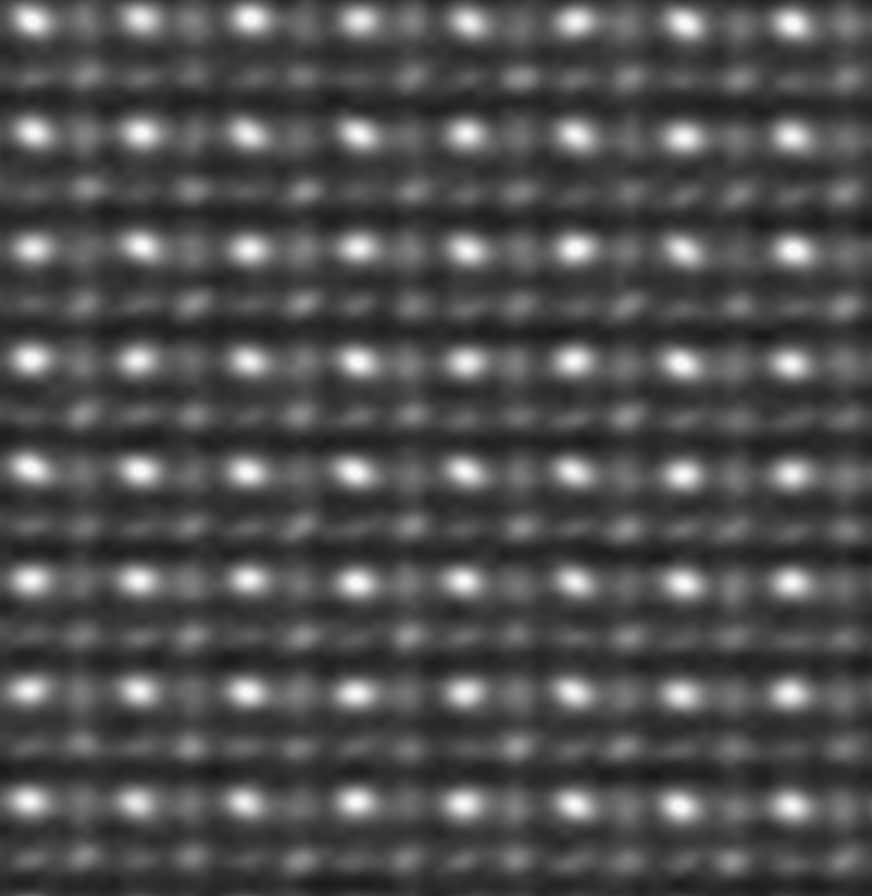
Write a WebGL 2 fragment shader that draws this pattern.

```glsl
#version 300 es
precision highp float;
// Blurry grey lattice of bright spots with rows of fainter spots between them.

uniform vec2 u_resolution;
out vec4 fragColor;

const float TAU = 6.2831853;
const vec2 REPEATS = vec2(8.02, 8.0);
const vec2 FIRST_SPOT = vec2(0.30, 0.18);

float hash(vec2 p) {
    vec3 q = fract(vec3(p.xyx) * 0.1031);
    q += dot(q, q.yzx + 33.33);
    return fract((q.x + q.y) * q.z);
}

// Random value from -1 to 1 for a cell and a channel
float vary(vec2 cell, float channel) {
    return 2.0 * hash(cell + 17.0 + channel * 31.7) - 1.0;
}

float noise(vec2 p) {
    vec2 i = floor(p);
    vec2 f = fract(p);
    f = f * f * f * (f * (f * 6.0 - 15.0) + 10.0);
    float low = mix(hash(i), hash(i + vec2(1.0, 0.0)), f.x);
    float high = mix(hash(i + vec2(0.0, 1.0)), hash(i + 1.0), f.x);
    return 2.0 * mix(low, high, f.y) - 1.0;
}

// Gaussian blob; tilt shears it vertically
float blob(vec2 p, vec2 size, float tilt) {
    p.y -= tilt * p.x;
    vec2 q = p / size;
    return exp(-0.5 * dot(q, q));
}

// Blob with jittered position, tilt and strength
float spot(vec2 p, vec2 size, float tilt, vec2 cell, float channel, float spread) {
    vec2 shift = vec2(vary(cell, channel), vary(cell, channel + 1.0)) * 0.018;
    float lean = tilt + 0.14 * vary(cell, channel + 2.0);
    float strength = 1.0 + spread * vary(cell, channel + 3.0);
    return strength * blob(p - shift, size, lean);
}

// All spots of one cell, measured from its brightest one, y downward
float motif(vec2 p, vec2 cell) {
    float light = 0.63 * spot(p, vec2(0.120, 0.092), 0.08, cell, 0.0, 0.07);
    light += 0.12 * blob(p - vec2(0.10, 0.02), vec2(0.23, 0.17), 0.0);
    light += 0.19 * spot(p - vec2(0.50, 0.03), vec2(0.105, 0.17), 0.0, cell, 4.0, 0.2);
    light += 0.27 * spot(p - vec2(0.50, 0.50), vec2(0.115, 0.088), -0.15, cell, 8.0, 0.25);
    light += 0.16 * spot(p - vec2(0.01, 0.52), vec2(0.125, 0.066), -0.15, cell, 12.0, 0.25);
    return light;
}

void main() {
    vec2 uv = gl_FragCoord.xy / u_resolution;
    uv.y = 1.0 - uv.y;

    // Slightly skewed lattice with a slow vertical wander
    vec2 grid = uv * REPEATS - FIRST_SPOT;
    grid.x += 0.045 * uv.y;
    grid.y -= 0.045 * uv.x + 0.025 * sin(TAU * (uv.y - 0.12));

    // Background bands, darkest below the faint rows
    float grey = 0.19 + 0.05 * cos(2.0 * TAU * grid.y) + 0.018 * sin(TAU * grid.y);

    // Spots of this cell and its neighbours
    vec2 home = floor(grid);
    for (int y = -1; y <= 1; y++) {
        for (int x = -1; x <= 1; x++) {
            vec2 cell = home + vec2(x, y);
            grey += motif(grid - cell, cell);
        }
    }

    // Soft mottling
    grey += 0.035 * noise(grid * vec2(4.3, 6.1) + 40.0);
    grey += 0.020 * noise(grid * vec2(8.7, 11.3) + 90.0);

    fragColor = vec4(vec3(clamp(grey, 0.06, 0.97)), 1.0);
}
```
